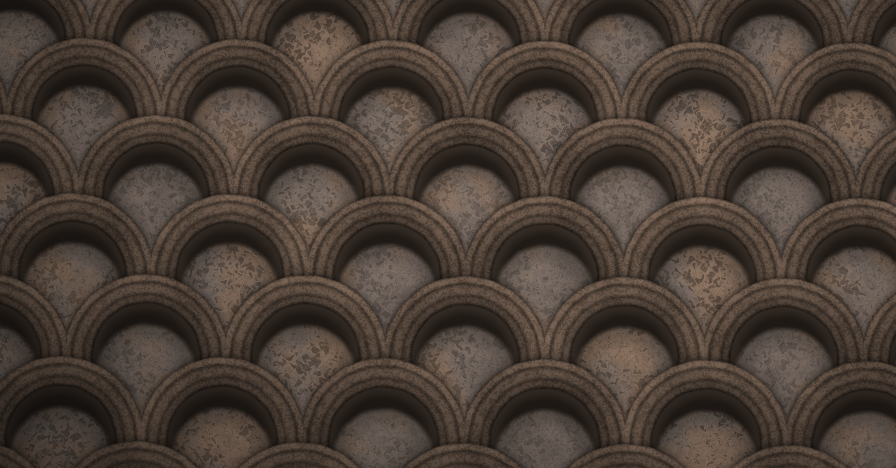
Reproduce this pattern procedurally as a Shadertoy shader.

```glsl
// Weathered clay wall of overlapping scalloped arches with moulded rims and shaded niches.

const float ROW_PITCH = 0.0911;   // row height as a share of canvas width
const float NICHE = 0.645;        // niche radius, with the arch radius as 1
const vec3 CLAY = vec3(1.0, 0.825, 0.695);
const vec3 ASH = vec3(1.0, 0.89, 0.82);

float hash(vec2 p) {
    p = fract(p * vec2(0.1031, 0.1137));
    p += dot(p, p.yx + 33.33);
    return fract((p.x + p.y) * p.x * 47.0);
}

// Layered, rotated sines: stains, about -1 to 1
float mottle(vec2 p) {
    float sum = 0.0, gain = 0.5;
    for (int i = 0; i < 6; i++) {
        p = mat2(0.8, 0.6, -0.6, 0.8) * p * 1.8 + 1.7;
        sum += gain * sin(p.x + 1.4 * sin(p.y + 0.6 * p.x));
        gain *= 0.66;
    }
    return sum;
}

// Cellular pits of random size: 1 inside a pit, 0 outside
float pits(vec2 p, float size, float soft) {
    vec2 cell = floor(p);
    float nearest = 1.0;
    for (int y = -1; y <= 1; y++)
    for (int x = -1; x <= 1; x++) {
        vec2 id = cell + vec2(x, y);
        vec2 site = id + vec2(hash(id), hash(id + 57.3));
        float radius = size * hash(id + 113.7);
        nearest = min(nearest, length(p - site) - radius);
    }
    return 1.0 - smoothstep(-soft, soft, nearest);
}

// Distance from the axis of a round-topped arch; y points down
float archDistance(vec2 q) {
    return length(vec2(q.x, min(q.y, 0.0)));
}

float ridge(float t, float center, float halfWidth) {
    return 1.0 - smoothstep(0.25 * halfWidth, halfWidth, abs(t - center));
}

vec3 rimColor(float t, vec2 q, float stain, float grain) {
    float tone = 0.225 + 0.175 * ridge(t, 0.87, 0.16)
               + 0.145 * ridge(t, 0.52, 0.23) + 0.09 * ridge(t, 0.17, 0.17);
    float up = clamp(-q.y, 0.0, 1.0);
    tone += 0.06 * up * (t - 0.4);
    tone *= 0.62 + 0.38 * smoothstep(0.0, 0.16, t);
    tone *= 1.0 + 0.11 * stain - 0.19 * grain;
    return CLAY * tone;
}

vec3 nicheColor(vec2 q, float stain, float spots, float grain, float seed) {
    float tone = 0.465 + 0.045 * stain + 0.04 * (seed - 0.5);
    tone *= 1.0 - (0.14 + 0.14 * seed) * spots - 0.09 * grain;
    vec3 ground = mix(ASH, CLAY, smoothstep(-0.5, 0.9, stain + seed - 0.5)) * tone;
    // Overhang shadow: dark wall above a lowered round-topped floor
    float edge = archDistance(q - vec2(0.0, 0.22));
    float shadow = smoothstep(0.56, 0.65, edge);
    float falloff = 1.0 - 0.24 * smoothstep(0.3, 0.6, edge);
    vec3 wall = CLAY * mix(0.115, 0.185, smoothstep(0.48, NICHE, archDistance(q)));
    return mix(ground * falloff, wall, shadow);
}

void mainImage(out vec4 fragColor, in vec2 fragCoord) {
    vec2 uv = fragCoord / iResolution.xy;
    float unit = ROW_PITCH * iResolution.x;
    vec2 p = vec2(fragCoord.x - 0.608 * iResolution.x, iResolution.y - fragCoord.y) / unit;
    p.y -= 0.006 * p.x;
    float blur = 1.0 / unit;

    // Shared surface wear; ragged spots gather where the patch field is high
    float stain = mottle(p * 1.6);
    float patches = smoothstep(-0.6, 0.7, mottle(p * 2.3 + 9.0));
    vec2 ragged = p + 0.022 * sin(p.yx * 43.0 + 2.0 * sin(p * 29.0));
    float spots = pits(ragged * 15.0, 0.2 + 0.5 * patches, 0.14);
    float grain = pits(ragged * vec2(27.0, 31.0), 0.65, 0.2);
    vec2 wobble = 0.003 * sin(p.yx * 17.0 + 2.0 * sin(p * 9.0));

    // Rows from back to front; lower rows are slightly larger
    vec3 color = vec3(0.0);
    for (int row = -4; row <= 3; row++) {
        float k = float(row);
        float size = 1.0 + 0.0125 * k;
        float spacing = 1.929 + 0.024 * k;
        float apex = 2.4 + 0.975 * k + 0.012 * k * k;
        float along = p.x / spacing - 0.5 * float(row & 1);
        float column = floor(along + 0.5);
        float seed = hash(vec2(column + 20.0, k + 31.0));

        vec2 q = vec2((along - column) * spacing, p.y - apex - size) / size + wobble;
        float d = archDistance(q);
        float t = (d - NICHE) / (1.0 - NICHE);
        vec3 rim = rimColor(t, q, stain + seed - 0.5, grain);
        vec3 niche = nicheColor(q, stain, spots, grain, seed);
        vec3 scallop = mix(niche, rim, smoothstep(-blur, blur, d - NICHE));

        color *= 1.0 - 0.42 * exp(-max(d - 1.0, 0.0) * 24.0);
        color = mix(color, scallop, 1.0 - smoothstep(-blur, blur, d - 1.0));
    }

    // Broad light, dimmer toward the lower left
    vec2 off = uv - vec2(0.62, 0.6);
    color *= 1.11 - 0.6 * dot(off, off) - 0.12 * smoothstep(0.6, 0.0, uv.x + 0.4 * uv.y);
    fragColor = vec4(clamp(color, 0.0, 1.0), 1.0);
}
```
